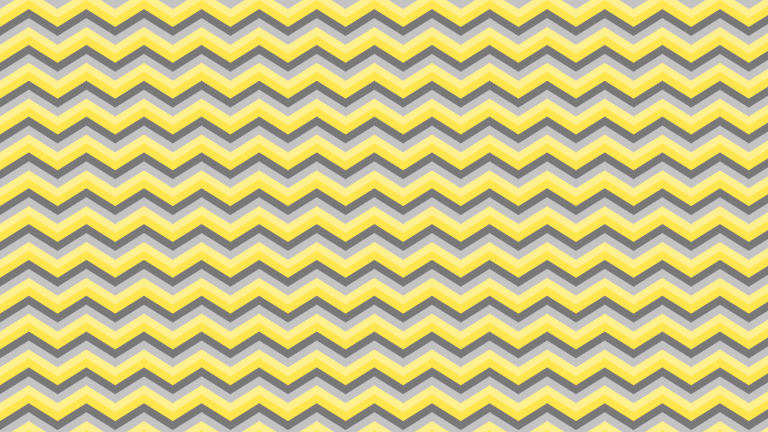
A Shadertoy shader for this pattern:

```glsl
// Horizontal chevron stripes in four flat colours, stacked down the canvas.
// A triangle wave bends the vertical coordinate, which is then cut into equal
// bands; neighbouring bands are blended across about one pixel at each edge.

// Lengths are fractions of the canvas height.
const float ZIGZAG_WIDTH  = 0.13333;  // one peak to the next
const float STRIPE_PERIOD = 0.08294;  // four bands
const float ZIGZAG_HEIGHT = 0.5 * STRIPE_PERIOD;
const float FIRST_PEAK    = 0.0210;   // topmost dark peak, from the top
const float EDGE_PIXELS   = 1.1;      // width of the smoothed edge

const int BAND_COUNT = 4;
const float BAND_HEIGHT = STRIPE_PERIOD / float(BAND_COUNT);

// Band colours from top to bottom
const vec3 BAND_COLORS[BAND_COUNT] = vec3[BAND_COUNT](
    vec3(0.47),
    vec3(0.765),
    vec3(0.995, 0.94, 0.55),
    vec3(1.00, 0.90, 0.31)
);

vec3 bandColor(float index) {
    return BAND_COLORS[int(mod(index + 0.5, float(BAND_COUNT)))];
}

// Triangle wave: 1 at x = 0, 0 half a period later
float triangleWave(float x) {
    return abs(2.0 * fract(x) - 1.0);
}

void mainImage(out vec4 fragColor, in vec2 fragCoord) {
    vec2 p = fragCoord / iResolution.y;
    float depth = 1.0 - p.y;

    // Bend the rows into chevrons and measure in bands
    float bend = ZIGZAG_HEIGHT * triangleWave(p.x / ZIGZAG_WIDTH);
    float band = (depth - FIRST_PEAK - bend) / BAND_HEIGHT;

    // Edge width measured across the slanted stripe
    float slope = 2.0 * ZIGZAG_HEIGHT / ZIGZAG_WIDTH;
    float edgeWidth = EDGE_PIXELS * sqrt(1.0 + slope * slope)
                    / (iResolution.y * BAND_HEIGHT);

    // Blend the two bands that meet at the nearest edge
    float edge = floor(band + 0.5);
    float blend = clamp((band - edge) / edgeWidth + 0.5, 0.0, 1.0);
    vec3 color = mix(bandColor(edge - 1.0), bandColor(edge), blend);

    fragColor = vec4(color, 1.0);
}
```
